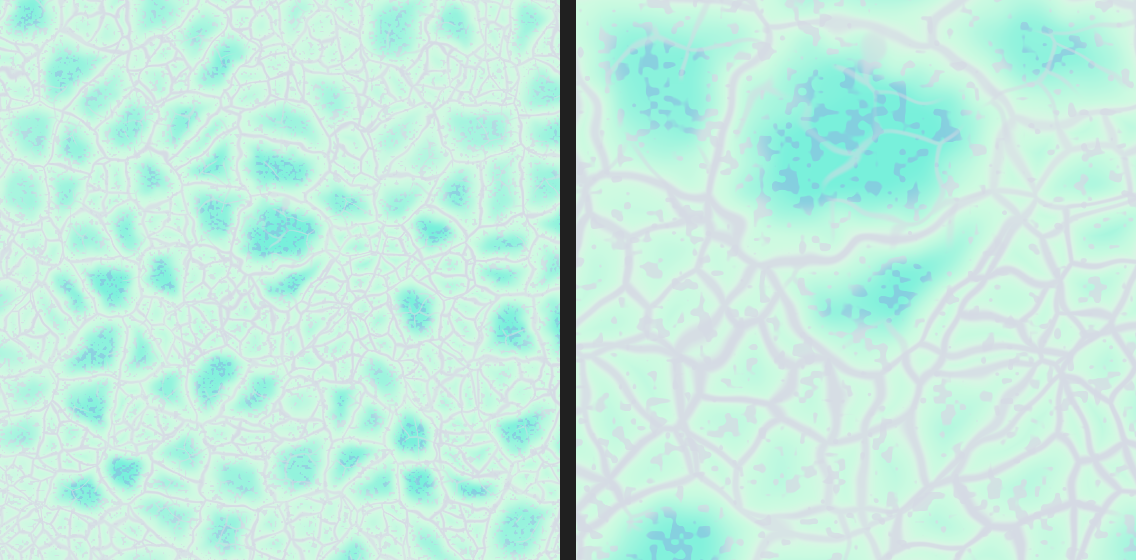
Left, the full canvas; right, a detail of the centre.
A three.js fragment shader for this texture:

```glsl
varying vec2 vUv;

float hash(vec2 p) {
  return fract(sin(dot(p, vec2(127.1, 311.7))) * 43758.5453);
}

vec2 hash2(vec2 p) {
  return vec2(hash(p), hash(p + 57.3));
}

float noise(vec2 p) {
  vec2 i = floor(p), f = fract(p);
  f = f * f * (3.0 - 2.0 * f);
  return mix(mix(hash(i), hash(i + vec2(1.0, 0.0)), f.x),
             mix(hash(i + vec2(0.0, 1.0)), hash(i + 1.0), f.x), f.y);
}

vec2 noise2(vec2 p) {
  return vec2(noise(p), noise(p + 31.7)) - 0.5;
}

// x: distance to the cell border, y: rounded depth, z: random value of the cell
vec3 cells(vec2 uv, float scale) {
  vec2 p = uv * scale, base = floor(p), nearest = vec2(0.0), nearestCell = base;
  float best = 9.0;
  for (int y = -1; y <= 1; y++) {
    for (int x = -1; x <= 1; x++) {
      vec2 cell = base + vec2(float(x), float(y));
      vec2 offset = cell + hash2(cell) - p;
      float d = dot(offset, offset);
      if (d < best) {
        best = d;
        nearest = offset;
        nearestCell = cell;
      }
    }
  }
  float border = 9.0, sum = 0.0;
  for (int y = -2; y <= 2; y++) {
    for (int x = -2; x <= 2; x++) {
      vec2 cell = nearestCell + vec2(float(x), float(y));
      vec2 offset = cell + hash2(cell) - p;
      vec2 between = offset - nearest;
      if (dot(between, between) > 0.0001) {
        float d = dot(0.5 * (nearest + offset), normalize(between));
        border = min(border, d);
        sum += exp(-12.0 * d);
      }
    }
  }
  return vec3(border / scale, -log(sum) / 12.0 / scale, hash(nearestCell + 9.1));
}

void main() {
  vec3 pale = vec3(0.86, 0.955, 0.90);
  vec3 mint = vec3(0.805, 0.985, 0.88);
  vec3 teal = vec3(0.47, 0.94, 0.86);
  vec3 lilac = vec3(0.835, 0.855, 0.895);
  vec3 blue = vec3(0.53, 0.77, 0.88);

  // Ragged plates, some of them broken into smaller ones
  vec2 warped = vUv + 0.06 * noise2(vUv * 5.0) + 0.016 * noise2(vUv * 23.0)
              + 0.008 * noise2(vUv * 58.0);
  vec3 plate = cells(warped, 11.0);
  vec3 shard = cells(warped + 3.7, 24.0);
  float border = plate.x, depth = plate.y;
  if (plate.z < 0.42) {
    border = min(border, shard.x);
    depth = min(depth, shard.y);
  }

  // Pale rims deepening to teal cores
  float broad = noise(vUv * 5.5 + 4.0);
  float core = smoothstep(0.001, 0.033, depth) * mix(0.35, 1.0, plate.z);
  core *= 0.5 + 0.8 * broad;
  vec3 color = mix(pale, mint, smoothstep(0.001, 0.008, border) * (0.65 + 0.35 * broad));
  color = mix(color, teal, clamp(core, 0.0, 1.0));

  // Fine grains, denser and bluer toward the cores
  float grain = 0.6 * noise(vUv * 250.0) + 0.4 * noise(vUv * 137.0 + 8.0);
  float patches = noise(vUv * 38.0 + 2.0) - 0.5;
  float threshold = 0.64 - 0.10 * core - 0.12 * patches;
  float speck = smoothstep(threshold, threshold + 0.10, grain);
  color = mix(color, mix(lilac, blue, smoothstep(0.25, 0.85, core)), 0.75 * speck);

  // Faint broken hairlines inside the plates
  float hairline = 1.0 - smoothstep(0.0004, 0.0025, shard.x);
  hairline *= smoothstep(0.52, 0.72, noise(vUv * 30.0 + 17.0));
  color = mix(color, lilac, 0.55 * hairline);

  // Cracks of uneven strength
  float width = 0.0028 + 0.0025 * noise(vUv * 26.0 + 6.0);
  float crack = 1.0 - smoothstep(0.0008, width, border);
  color = mix(color, lilac, crack * (0.5 + 0.5 * noise(vUv * 14.0)));

  gl_FragColor = vec4(color, 1.0);
}
```
